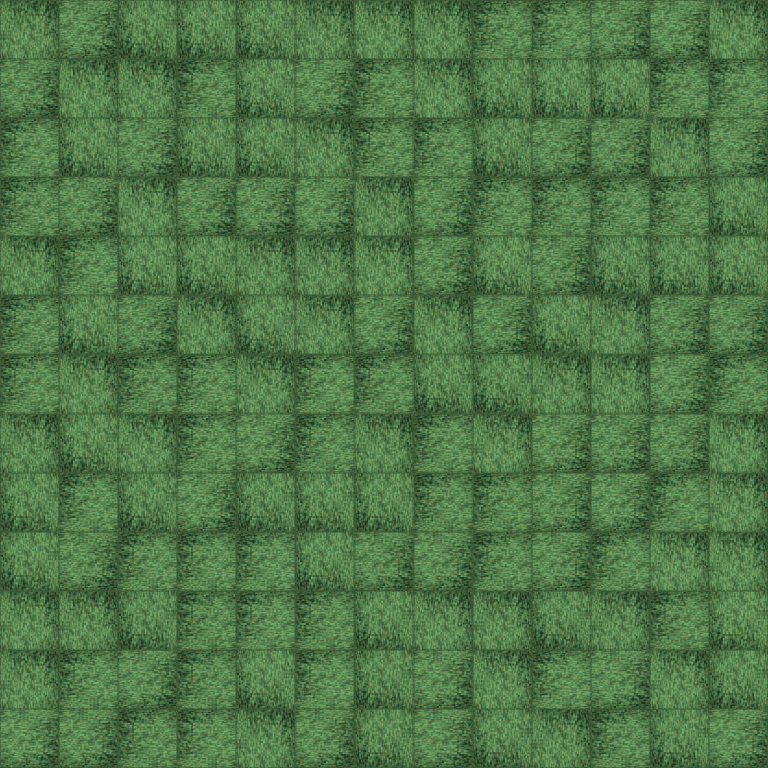
This texture is drawn by a Shadertoy shader. Its source:

```glsl
float hash(vec2 p) {
    vec3 q = fract(vec3(p.xyx) * 0.1031);
    q += dot(q, q.yzx + 33.33);
    return fract((q.x + q.y) * q.z);
}

// Value noise; a small blend gives crisp cells, a blend of 0.5 gives soft ones
float tufts(vec2 p, float blend) {
    vec2 cell = floor(p);
    vec2 f = smoothstep(0.5 - blend, 0.5 + blend, fract(p));
    return mix(mix(hash(cell), hash(cell + vec2(1, 0)), f.x),
               mix(hash(cell + vec2(0, 1)), hash(cell + vec2(1, 1)), f.x), f.y);
}

// Quarter turns about the tile centre
vec2 turn(vec2 p, float quarter) {
    if (mod(quarter, 2.0) > 0.5) p = vec2(-p.y, p.x);
    return quarter > 1.5 ? -p : p;
}

void mainImage(out vec4 fragColor, in vec2 fragCoord) {
    vec2 grid = 13.0 * fragCoord / iResolution.xy;
    vec2 tile = floor(grid);
    vec2 centred = fract(grid) - 0.5;
    float pixel = 13.0 / iResolution.y;

    // One carpet square, laid in a random direction
    vec2 p = turn(centred, floor(4.0 * hash(tile + 17.0))) + 0.5;

    // Short fibres along x, staggered row by row, over a square speckle
    float row = floor(p.y * 32.0);
    float fibre = tufts(vec2(p.x * 14.0 + 9.0 * hash(vec2(row, 5.0)), p.y * 32.0) + 40.0, 0.25);
    float speckle = tufts(p * 32.0 + 90.0, 0.25);
    float patches = tufts(p * 7.0 + 160.0, 0.5);
    float clouds = tufts(p * 3.0 + 310.0, 0.5);

    // Pile is worn light at one corner and dense and dark at the other
    float dense = smoothstep(0.3, 1.1, 0.55 * p.x + 0.6 * (1.0 - p.y) + 0.35 * (clouds - 0.5));
    float tone = 0.74 + 0.52 * (fibre - 0.5) + 0.6 * (speckle - 0.5);
    tone += 0.34 * (patches - 0.5) - 0.38 * dense;

    // Dark gaps gather in the dense part
    float gaps = tufts(p * vec2(24.0, 32.0) + 400.0, 0.25);
    tone -= 0.42 * smoothstep(0.6, 0.85, gaps) * smoothstep(0.1, 0.8, dense + 0.5 * (patches - 0.5));
    tone += 0.05 * (hash(tile + 71.0) - 0.5);

    // Thin uneven seams, with a shade that deepens towards the joints
    vec2 toEdge = 0.5 - abs(centred);
    float edge = min(toEdge.x, toEdge.y);
    float seam = 1.0 - smoothstep(0.02 - 0.5 * pixel, 0.02 + 0.5 * pixel, edge);
    tone -= 0.13 * (1.0 - smoothstep(0.0, 0.14, edge));
    tone -= 0.14 * (1.0 - smoothstep(0.0, 0.3, length(toEdge)));
    seam *= 0.5 + 0.4 * dense + 0.3 * (patches - 0.5);
    tone = mix(tone, -0.02 + 0.3 * speckle, seam);

    vec3 darkGreen = vec3(0.20, 0.32, 0.19);
    vec3 lightGreen = vec3(0.43, 0.62, 0.38);
    vec3 color = mix(darkGreen, lightGreen, clamp(tone, -0.3, 1.12));

    // Stray yarns lean towards brown or teal, and seams show brown backing
    float yarn = tufts(vec2(p.x * 20.0, p.y * 32.0) + 230.0, 0.25) - 0.5;
    color += yarn * vec3(0.07, -0.02, -0.04);
    color += seam * vec3(0.02, -0.005, -0.01);

    fragColor = vec4(clamp(color, 0.0, 1.0), 1.0);
}
```
